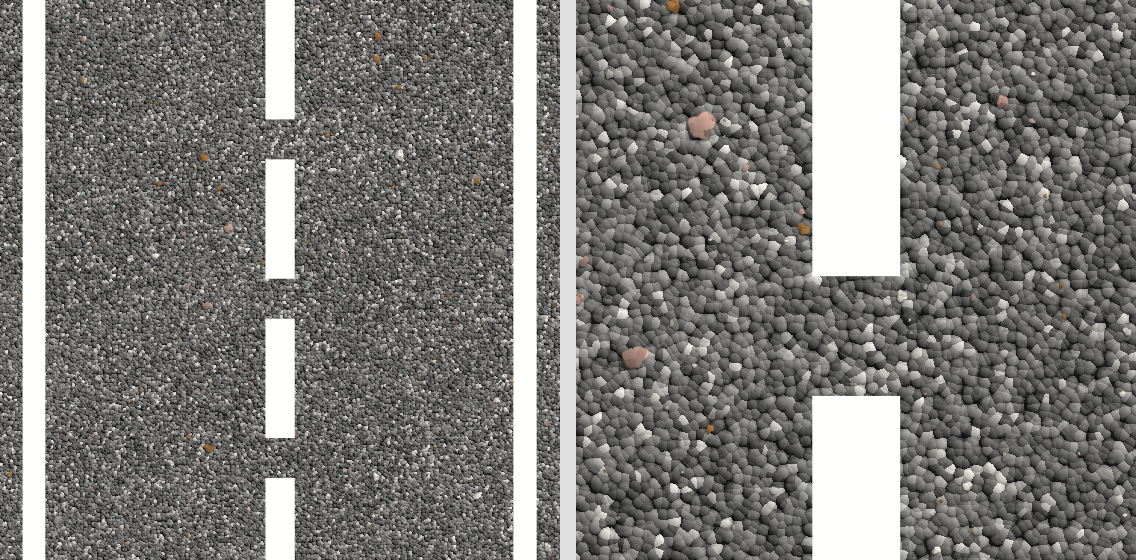
Left: the whole. Right: its middle third, enlarged.
This texture is drawn by a WebGL 2 fragment shader. Its source:

```glsl
#version 300 es
precision highp float;

uniform vec2 u_resolution;
out vec4 outColor;

#define EDGE_LEFT vec2(0.0404, 0.0810)
#define EDGE_RIGHT vec2(0.9167, 0.9583)
#define CENTRE_LINE vec2(0.4740, 0.5263)
#define DASH_PERIOD 0.2845
#define DASH_LENGTH 0.2132
#define GRAIN_CELLS 190.0
#define LUMP_CELLS 96.0
#define GRAIN_CONTRAST 0.25
#define ASPHALT_TONE 0.405
#define ASPHALT_TINT vec3(1.005, 1.0, 0.975)
#define PAINT vec3(1.0, 1.0, 0.995)
#define LIGHT_DIR vec2(0.6, 0.8)

vec3 hash3(vec2 cell, float seed) {
    uvec3 v = uvec3(ivec3(vec3(cell, seed))) * 1664525u + 1013904223u;
    for (int i = 0; i < 2; i++) {
        v.x += v.y * v.z;
        v.y += v.z * v.x;
        v.z += v.x * v.y;
        v ^= v >> 16u;
    }
    return vec3(v & 65535u) / 65535.0;
}

// Tiling cellular noise: offset from the nearest grain, its distance, its random value
vec4 cellular(vec2 uv, float cells, float seed) {
    vec2 p = uv * cells;
    vec2 base = floor(p);
    vec4 nearest = vec4(0.0, 0.0, 9.0, 0.0);
    for (int j = -1; j <= 1; j++) {
        for (int i = -1; i <= 1; i++) {
            vec2 cell = base + vec2(i, j);
            vec3 rnd = hash3(mod(cell, cells), seed);
            vec2 offset = p - cell - rnd.xy;
            float dist = length(offset);
            if (dist < nearest.z) nearest = vec4(offset, dist, rnd.z);
        }
    }
    return nearest;
}

// Slow, tiling drift in brightness
float broadTone(vec2 uv) {
    vec2 q = 6.28318 * uv;
    return sin(q.x + 2.0 * sin(q.y)) + sin(3.0 * q.y + 1.5 * sin(2.0 * q.x))
         + 0.7 * sin(5.0 * q.x - 4.0 * q.y + sin(3.0 * q.y));
}

vec3 asphalt(vec2 uv) {
    vec4 grain = cellular(uv, GRAIN_CELLS, 1.0);
    vec4 lump = cellular(uv, LUMP_CELLS, 2.0);
    float tone = ASPHALT_TONE + 0.008 * broadTone(uv);
    tone += GRAIN_CONTRAST * (grain.w - 0.5 + dot(grain.xy, LIGHT_DIR));
    tone += 0.10 * dot(lump.xy, LIGHT_DIR) + 0.06 * (lump.w - 0.5);
    tone -= 0.20 * smoothstep(0.45, 0.9, grain.z);   // gaps between grains
    tone += 0.28 * pow(grain.w, 12.0);               // bright chips
    return max(tone, 0.08) * ASPHALT_TINT;
}

vec3 stoneColor(float pick) {
    vec3 grey = vec3(0.57, 0.57, 0.54);
    vec3 ochre = vec3(0.62, 0.43, 0.22);
    vec3 pink = vec3(0.70, 0.56, 0.51);
    vec3 chalk = vec3(0.86, 0.85, 0.81);
    vec3 color = mix(grey, ochre, step(0.35, pick));
    color = mix(color, pink, step(0.55, pick));
    return mix(color, chalk, step(0.74, pick));
}

// Scattered pebbles, at most one in each cell, with a shadow below left
vec3 addStones(vec3 ground, vec2 uv, float cells, float density, float seed) {
    vec2 p = uv * cells;
    vec2 cell = floor(p);
    vec3 place = hash3(cell, seed);
    if (place.z > density) return ground;

    vec3 form = hash3(cell, seed + 10.0);
    vec2 q = p - cell - mix(vec2(0.35), vec2(0.65), place.xy);
    float angle = 6.28318 * form.x;
    float radius = mix(0.11, 0.23, form.y * form.y);
    mat2 turn = mat2(cos(angle), sin(angle), -sin(angle), cos(angle));
    vec2 stretch = vec2(1.0, mix(1.1, 1.6, fract(form.x * 7.0)));
    float bearing = atan(q.y, q.x);
    float rough = 1.0 + 0.12 * sin(3.0 * bearing + angle) + 0.08 * sin(5.0 * bearing - angle);
    float body = length(turn * q * stretch) - radius * rough;
    float shade = length(turn * (q + 0.05 * LIGHT_DIR) * stretch) - radius * rough;
    float soft = max(cells / u_resolution.y, 0.02);

    vec4 speckle = cellular(uv, GRAIN_CELLS, 3.0);
    vec3 stone = stoneColor(form.z) * (0.78 + 0.35 * speckle.w);
    stone *= 1.0 + 0.25 * dot(q, LIGHT_DIR) / radius;
    ground *= 1.0 - 0.45 * (1.0 - smoothstep(-soft, soft, shade));
    return mix(ground, stone, 0.92 * (1.0 - smoothstep(-soft, soft, body)));
}

// Antialiased coverage of the interval from span.x to span.y
float band(float x, vec2 span, float pixel) {
    vec2 inside = clamp(vec2(x - span.x, span.y - x) / pixel + 0.5, 0.0, 1.0);
    return inside.x * inside.y;
}

void main() {
    vec2 uv = gl_FragCoord.xy / u_resolution;
    vec2 pixel = 1.0 / u_resolution;

    vec3 color = asphalt(uv);
    color = addStones(color, uv, 110.0, 0.035, 4.0);
    color = addStones(color, uv, 52.0, 0.050, 5.0);
    color = addStones(color, uv, 23.0, 0.085, 6.0);

    // Solid edge lines and a dashed centre line, counted from the top
    float along = mod(1.0 - uv.y + 0.5 * (DASH_PERIOD - DASH_LENGTH), DASH_PERIOD);
    float dash = band(along - 0.5 * DASH_PERIOD, 0.5 * vec2(-DASH_LENGTH, DASH_LENGTH), pixel.y);
    float paint = band(uv.x, CENTRE_LINE, pixel.x) * dash;
    paint = max(paint, band(uv.x, EDGE_LEFT, pixel.x));
    paint = max(paint, band(uv.x, EDGE_RIGHT, pixel.x));

    outColor = vec4(clamp(mix(color, PAINT, paint), 0.0, 1.0), 1.0);
}
```
